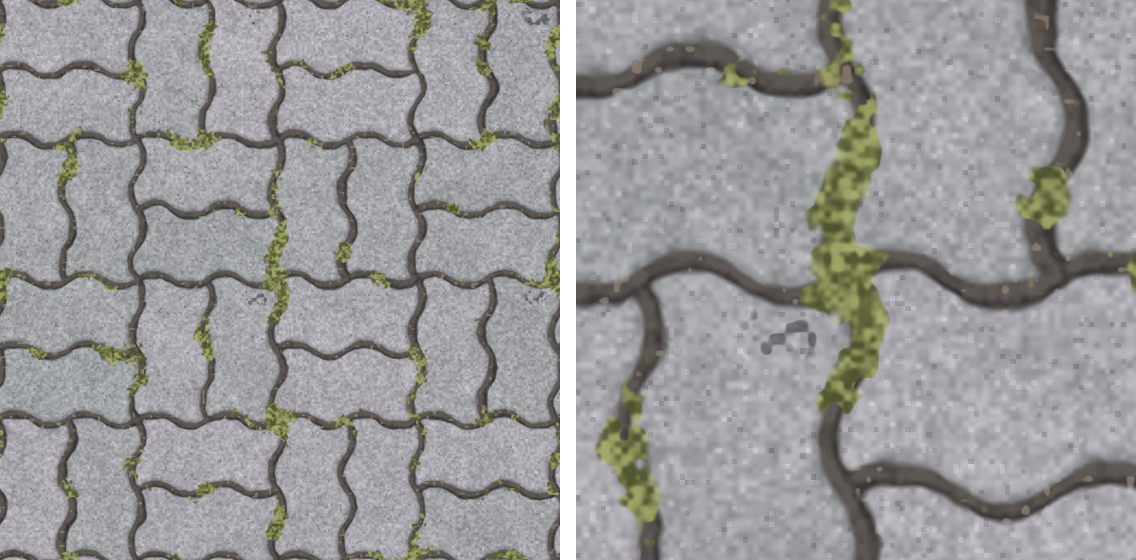
Left, the full canvas; right, a detail of the centre.
A three.js fragment shader for this texture:

```glsl
// Grey concrete pavers in a basket weave: 4 x 4 square cells, each split into two
// wavy-edged blocks, alternately across and upright. Joints are distances in warped
// cell space; soil, moss, grain and pits come from hashed noise that wraps.
#define CELLS 4.0
#define WAVE 0.040
#define ROUGH 0.024
#define JOINT 0.026
#define SOFT 0.010
#define STONE vec3(0.652, 0.652, 0.672)
#define SOIL vec3(0.37, 0.345, 0.33)
#define SHADOW vec3(0.19, 0.18, 0.18)
#define MOSS_DARK vec3(0.31, 0.33, 0.17)
#define MOSS_LIGHT vec3(0.64, 0.66, 0.40)
#define MOSS_AMOUNT 0.40

varying vec2 vUv;

float hash(vec2 p) {
  vec3 a = fract(vec3(p.xyx) * 0.1031);
  a += dot(a, a.yzx + 33.33);
  return fract((a.x + a.y) * a.z);
}

// Value noise with n lattice steps across the canvas, wrapping at the edges.
float noise(vec2 uv, float n, float seed) {
  vec2 p = uv * n, i = floor(p), f = fract(p);
  f = f * f * (3.0 - 2.0 * f);
  vec2 a = mod(i, n) + seed, b = mod(i + 1.0, n) + seed;
  return mix(mix(hash(a), hash(vec2(b.x, a.y)), f.x),
             mix(hash(vec2(a.x, b.y)), hash(b), f.x), f.y);
}

float smoothMin(float a, float b, float k) {
  float h = max(k - abs(a - b), 0.0) / k;
  return min(a, b) - h * h * k * 0.25;
}

// Two flattened waves per cell bend the joints; noise roughens them.
vec2 warp(vec2 uv) {
  vec2 p = uv * CELLS;
  vec2 s = sin(p * 12.566371);
  s *= 1.3 - 0.3 * s * s;
  vec2 rough = vec2(noise(uv, 32.0, 11.0), noise(uv, 32.0, 57.0)) - 0.5;
  rough += 0.5 * (vec2(noise(uv, 96.0, 23.0), noise(uv, 96.0, 71.0)) - 0.5);
  return p + WAVE * vec2(s.y, -s.x) + ROUGH * rough;
}

// 1 for cells split across, 0 for cells split upright.
float splitAcross(vec2 q) {
  vec2 c = floor(q);
  return mod(c.x + c.y, 2.0);
}

// Distance to the middle of the nearest joint, in cells.
float jointDistance(vec2 q) {
  vec2 f = fract(q), border = 0.5 - abs(f - 0.5);
  float across = splitAcross(q);
  float split = abs(mix(f.x, f.y, across) - 0.5);
  float extra = hash(mod(floor(q), CELLS) + 5.0) - 0.4;
  split -= mix(0.014, 0.006, across) * extra;
  return smoothMin(smoothMin(border.x, border.y, 0.03), split, 0.03);
}

void main() {
  vec2 uv = vUv + vec2(0.005, 0.0);
  vec2 q = warp(uv), cell = floor(q);
  float across = splitAcross(q);
  float d = jointDistance(q);
  float slope = jointDistance(q + vec2(-0.016, 0.016)) - d;
  float width = JOINT * (0.75 + 0.5 * noise(uv, 24.0, 83.0));
  float fine = noise(uv, 256.0, 3.0);
  float grain = noise(uv, 160.0, 41.0);
  float speck = hash(mod(floor(uv * 320.0), 320.0) + 19.0);

  // Block face: own tone, mottling, grain and light or dark specks.
  vec2 side = step(0.5, fract(q)) * vec2(1.0 - across, across);
  float tone = hash(mod(cell, CELLS) * 2.0 + side + 101.0) - 0.5;
  float mottle = noise(uv, 20.0, 7.0) + noise(uv, 48.0, 29.0) - 1.0;
  vec3 stone = STONE + 0.035 * tone + 0.035 * mottle;
  stone += vec3(0.008, -0.004, 0.006) * tone * 2.0;
  stone += 0.13 * (fine - 0.5) + 0.09 * (grain - 0.5);
  stone += 0.06 * step(0.96, speck) - 0.08 * step(speck, 0.03);

  // Worn rim, shaded on the side away from the light at upper left.
  float rim = 1.0 - smoothstep(0.0, 0.035, d - width);
  stone *= 1.0 - rim * (0.08 + 4.0 * clamp(slope, -0.012, 0.016));

  // Small pitted patch on one upright block of each pair of cells.
  float patchEdge = length((mod(q, 2.0) - vec2(1.82, 1.90)) / vec2(0.12, 0.065));
  float pits = smoothstep(0.58, 0.76, noise(uv, 144.0, 63.0));
  stone *= 1.0 - 0.38 * pits * (1.0 - smoothstep(0.6, 1.1, patchEdge));

  // Joint: crumbly soil, shadowed beneath the upper left edge.
  float crumb = 0.55 * noise(uv, 112.0, 13.0) + 0.45 * fine;
  float shade = 0.35 + 0.9 * (crumb - 0.5) - 18.0 * slope;
  vec3 soil = mix(SOIL, SHADOW, clamp(shade, 0.0, 1.0));
  soil = mix(soil, vec3(0.58, 0.52, 0.45), 0.7 * smoothstep(0.78, 0.9, grain));
  float face = smoothstep(-SOFT, SOFT, d - width);
  vec3 color = mix(soil, stone, face);

  // Moss tufts gather along every second upright joint and spill over the rims.
  float seam = abs(mod(q.x + 1.0, 2.0) - 1.0);
  float gather = 0.16 * (1.0 - smoothstep(0.04, 0.12, seam));
  float growth = 0.75 * noise(uv, 16.0, 37.0) + 0.25 * noise(uv, 40.0, 91.0);
  growth += gather + MOSS_AMOUNT - 1.08;
  float tuft = growth + 0.32 * (noise(uv, 128.0, 47.0) - 0.5) - 2.2 * max(d - 0.5 * width, 0.0);
  float moss = smoothstep(0.0, 0.07, tuft) * (1.0 - smoothstep(0.045, 0.075, d));
  vec3 green = mix(MOSS_DARK, MOSS_LIGHT, smoothstep(0.2, 0.8, 0.5 * (fine + grain)));
  color = mix(color, green, 0.9 * moss);

  gl_FragColor = vec4(color, 1.0);
}
```
